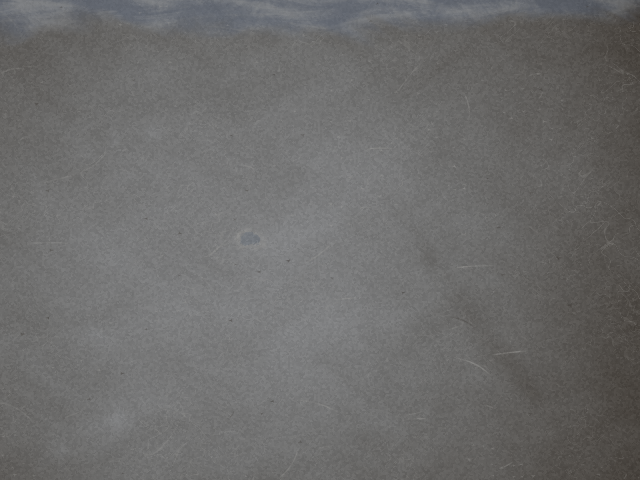
A Shadertoy shader for this texture:

```glsl
// Worn grey concrete floor with fine grain, scuffs, hairline cracks and a bluish wet edge.

const vec3 WARM_DARK = vec3(0.325, 0.312, 0.297);
const vec3 MID_GREY = vec3(0.428, 0.427, 0.424);
const vec3 COOL_LIGHT = vec3(0.510, 0.514, 0.520);
const vec3 BAND_BLUE = vec3(0.385, 0.410, 0.455);
const vec3 BAND_PALE = vec3(0.520, 0.532, 0.548);
const vec3 DUST = vec3(0.620, 0.615, 0.600);
const vec3 DIRT = vec3(0.230, 0.212, 0.195);
const vec3 HOLLOW = vec3(0.430, 0.452, 0.480);

vec2 hash2(vec2 p) {
    vec3 q = fract(p.xyx * vec3(0.1031, 0.1030, 0.0973));
    q += dot(q, q.yzx + 33.33);
    return fract((q.xx + q.yz) * q.zy);
}

// Cellular noise: nearest distance, second distance, random id
vec3 cellular(vec2 p) {
    vec2 cell = floor(p), f = p - cell;
    vec3 best = vec3(8.0, 8.0, 0.0);
    for (int y = -1; y <= 1; y++)
    for (int x = -1; x <= 1; x++) {
        vec2 o = vec2(x, y);
        vec2 h = hash2(cell + o + 71.0);
        float d = length(o + h - f);
        if (d < best.x) best = vec3(d, best.x, h.x);
        else best.y = min(best.y, d);
    }
    return best;
}

// Layered, rotated sines: soft clouds in about -1..1
float clouds(vec2 p, float seed) {
    float sum = 0.0, amp = 0.5;
    p += seed * vec2(3.7, 1.9);
    for (int i = 0; i < 6; i++) {
        p += 0.7 * sin(p.yx * 1.3 + seed);
        sum += amp * sin(p.x + 1.4 * sin(p.y)) * cos(p.y * 0.9);
        p = mat2(1.36, 1.08, -1.08, 1.36) * p + 2.3;
        amp *= 0.6;
    }
    return sum;
}

// Soft ellipse, 1 at the centre
float blob(vec2 p, vec2 centre, vec2 radius) {
    vec2 q = (p - centre) / radius;
    return exp(-dot(q, q));
}

// Bent hairline, fading towards both ends
float scratch(vec2 p, vec2 centre, float angle, float halfLength, float bend, float width) {
    p -= centre;
    float c = cos(angle), s = sin(angle);
    p = vec2(c * p.x + s * p.y, c * p.y - s * p.x);
    float t = p.x / halfLength;
    float line = 1.0 - smoothstep(0.0, width, abs(p.y - bend * halfLength * t * t));
    return line * smoothstep(1.0, 0.5, abs(t));
}

// One small irregular fleck in some of the cells of a grid
float flecks(vec2 p, float scale, float share, float seed, float soft) {
    vec2 g = p * scale, cell = floor(g);
    vec2 place = hash2(cell + seed), kind = hash2(cell + seed + 19.0);
    vec2 q = g - cell - mix(vec2(0.25), vec2(0.75), place);
    float radius = mix(0.03, 0.10, kind.y * kind.y);
    float d = length(q * vec2(0.75, 1.2)) * (1.0 + 0.35 * sin(3.0 * atan(q.y, q.x) + 6.0 * place.x));
    return step(kind.x, share) * (1.0 - smoothstep(radius - soft * scale, radius + soft * scale, d));
}

// Hairline cell borders, broken up by a slow mask
float cracks(vec2 p, float scale, float seed, float px) {
    vec2 q = p * scale * vec2(1.0, 1.25) + seed + 0.35 * sin(p.yx * scale * 3.1);
    vec3 web = cellular(q + 0.12 * sin(q.yx * 9.0));
    float line = 1.0 - smoothstep(0.0, 0.02 + scale * 0.9 * px, web.y - web.x);
    return line * smoothstep(0.05, 0.5, clouds(p * scale * 0.5, seed));
}

// Grey ramp from warm shadow to cool light
vec3 concrete(float v) {
    vec3 low = mix(WARM_DARK, MID_GREY, (v - 0.312) / 0.115);
    vec3 high = mix(MID_GREY, COOL_LIGHT, (v - 0.427) / 0.088);
    return mix(low, high, step(0.427, v));
}

void mainImage(out vec4 fragColor, in vec2 fragCoord) {
    vec2 p = fragCoord / iResolution.y;
    float px = 1.0 / iResolution.y;

    // Broad light falling off to the corners, with cloudy mottling
    vec2 off = (p - vec2(0.50, 0.46)) * vec2(0.8, 1.0);
    float value = 0.488 - 0.35 * dot(off, off);
    value += 0.026 * clouds(p * vec2(4.0, 5.5), 1.0);
    value += 0.022 * clouds(p * vec2(15.0, 20.0), 4.0);
    value -= 0.030 * blob(p, vec2(1.24, 0.30), vec2(0.18, 0.22));

    // Pale scuffed patches, mostly low on the left
    float ragged = 0.65 + 0.8 * clouds(p * 30.0, 2.0);
    for (int i = 0; i < 26; i++) {
        vec2 h = hash2(vec2(float(i), 5.0)), k = hash2(vec2(float(i), 9.0));
        vec2 centre = vec2(0.06 + 1.0 * h.x, 0.06 + 0.68 * h.y * h.y);
        value += 0.050 * k.y * ragged * blob(p, centre, mix(vec2(0.012, 0.010), vec2(0.045, 0.026), k));
    }

    // Diagonal brown wear track
    float track = scratch(p, vec2(0.97, 0.36), -0.94, 0.36, 0.03, 0.035);
    value -= 0.035 * track * (0.6 + 0.7 * clouds(p * 30.0, 3.0));
    vec3 colour = concrete(value);

    // Bluish streaked band along the top, with a soft ragged lower edge
    float edge = 0.942 + 0.030 * clouds(p * vec2(9.0, 14.0), 6.0) + 0.035 * smoothstep(0.75, 1.3, p.x);
    float band = smoothstep(edge - 0.025, edge + 0.03, p.y);
    float streaks = 0.7 * clouds(p * vec2(14.0, 80.0), 8.0) + 0.7 * clouds(p * 26.0, 5.0);
    vec3 bandColour = mix(BAND_BLUE, BAND_PALE, smoothstep(-0.5, 0.8, streaks));
    colour = mix(colour, bandColour * mix(1.0, 0.86, smoothstep(0.9, 1.33, p.x)), 0.8 * band);

    // Hairline cracks at two sizes
    float web = cracks(p, 14.0, 11.0, px) + 0.7 * cracks(p, 31.0, 5.0, px);
    colour = mix(colour, DUST, 0.20 * web * (1.0 - band));

    // Loose scratches, short ones most often, a few of them dark
    for (int i = 0; i < 64; i++) {
        vec2 h = hash2(vec2(float(i), 31.0)), k = hash2(vec2(float(i), 47.0));
        float angle = mix(-0.7, 1.1, k.x) + step(0.8, h.y) * 0.8;
        float reach = mix(0.006, 0.055, k.y * k.y * k.y);
        float line = scratch(p, h * vec2(1.33, 0.88), angle, reach, 0.5 * (k.x - 0.5), 0.0007 + px);
        line *= 0.6 + 0.6 * clouds(p * 60.0, 9.0);
        colour = mix(colour, i % 13 == 0 ? DIRT : DUST, max(line, 0.0) * mix(0.25, 0.6, h.x * k.y));
    }

    // Chipped spot: broken pale rim around a speckled blue-grey hollow
    vec2 spot = (p - vec2(0.523, 0.5)) * vec2(1.0, 1.4);
    float r = length(spot) + 0.010 * clouds(p * 75.0, 7.0);
    float rim = 0.35 + 0.5 * clouds(p * 85.0, 3.0);
    colour = mix(colour, DUST, 0.6 * max(rim, 0.0) * smoothstep(0.040, 0.024, r));
    colour = mix(colour, HOLLOW, 0.7 * smoothstep(0.023, 0.017, r));

    // Dust and dirt flecks
    float dusty = 0.3 + 0.7 * smoothstep(-0.1, 0.5, clouds(p * 5.0, 13.0));
    colour = mix(colour, DUST, 0.45 * dusty * flecks(p, 50.0, 0.22, 3.0, px));
    colour = mix(colour, DIRT, 0.45 * flecks(p, 34.0, 0.025, 57.0, px));

    // Fine mineral grain
    float grain = cellular(p * 240.0).z - 0.5 + 0.5 * (0.5 - cellular(p * 120.0).x);
    colour += 0.042 * grain * (1.0 - 0.4 * band);

    fragColor = vec4(clamp(colour, 0.0, 1.0), 1.0);
}
```
